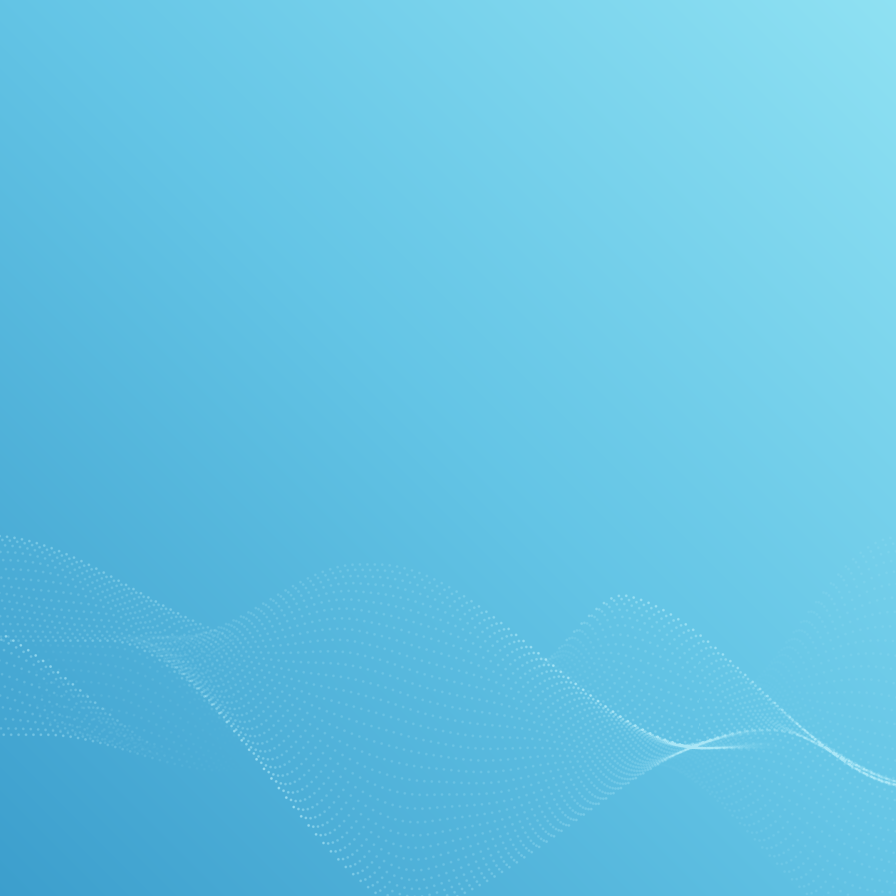
Give the GLSL for this background, as a WebGL 1 fragment shader.

```glsl
precision highp float;
uniform vec2 u_resolution;

// Smooth step from a to b, as (value, slope)
vec2 ramp(float a, float b, float x) {
  float t = clamp((x - a) / (b - a), 0.0, 1.0);
  return vec2(t * t * (3.0 - 2.0 * t), 6.0 * t * (1.0 - t) / (b - a));
}

// Sum of round, staggered dots on rows spread between two edges of a folded sheet.
// Edges are (height, slope); glow is the extra strength at the top and bottom edge.
float dotSheet(vec2 p, vec2 top, vec2 bottom, float rows, vec2 glow) {
  float soft = 0.8 / min(u_resolution.x, u_resolution.y);
  float spacing = 0.0083;
  float sum = 0.0;
  for (int i = 0; i < 32; i++) {
    float t = float(i) / (rows - 1.0);
    if (t > 1.001) break;
    float s = mix(t, t * t * (3.0 - 2.0 * t), 0.55);
    float phase = p.x * 38.0 + s * 7.0;
    vec2 ripple = 0.012 * s * (1.0 - s) * vec2(sin(phase), 38.0 * cos(phase));
    vec2 row = mix(bottom, top, s) + ripple;
    float dx = (fract(p.x / spacing + 0.37 * float(i)) - 0.5) * spacing;
    float d = length(vec2(dx, p.y - row.x + dx * row.y));
    float dotShape = 1.0 - smoothstep(max(0.0, 0.0014 - soft), 0.0014 + soft, d);
    float edge = glow.x * pow(abs(t), 9.0) + glow.y * pow(abs(1.0 - t), 9.0);
    sum += dotShape * (0.2 + edge);
  }
  return sum;
}

// Fades in over the first pair and out over the second
float window(float x, vec2 rise, vec2 fall) {
  return smoothstep(rise.x, rise.y, x) * (1.0 - smoothstep(fall.x, fall.y, x));
}

void main() {
  vec2 p = gl_FragCoord.xy / u_resolution;
  float x = p.x;

  // Diagonal background gradient
  float diagonal = 0.5 * (p.x + p.y);
  vec3 deepBlue = vec3(0.235, 0.62, 0.802);
  vec3 skyBlue = vec3(0.392, 0.772, 0.9);
  vec3 paleCyan = vec3(0.56, 0.882, 0.952);
  vec3 color = mix(deepBlue, skyBlue, min(diagonal / 0.52, 1.0));
  color = mix(color, paleCyan, max((diagonal - 0.52) / 0.48, 0.0));

  // Edges of the sheets
  vec2 leftCrest = vec2(0.402, 0.0) - 0.12 * ramp(-0.01, 0.31, x);
  vec2 leftFold = vec2(0.31, 0.0) - 0.17 * ramp(-0.06, 0.25, x);
  vec2 leftFloor = vec2(0.18, 0.0) - 0.04 * ramp(0.05, 0.25, x);
  vec2 valley = vec2(0.285, 0.0) - 0.31 * ramp(0.12, 0.48, x);
  vec2 middleFloor = valley + vec2(0.005, 0.0) + 0.205 * ramp(0.43, 0.85, x)
    - 0.06 * ramp(0.86, 1.02, x);
  vec2 middleCrest = vec2(0.29, 0.0) + 0.08 * ramp(0.2, 0.4, x)
    - 0.205 * ramp(0.42, 0.79, x);
  vec2 rightCrest = vec2(0.24, 0.0) + 0.097 * ramp(0.57, 0.7, x)
    - 0.215 * ramp(0.68, 1.02, x);
  vec2 rightFloor = x < 0.78 ? middleCrest : middleFloor;
  vec2 cornerCrest = vec2(0.2, 0.0) + 0.2 * ramp(0.78, 1.0, x);
  vec2 cornerFloor = vec2(0.15, 0.0) - 0.19 * ramp(0.72, 0.98, x);

  // Left sheets
  float dots = dotSheet(p, leftCrest, valley, 16.0, vec2(0.2, 0.0))
    * window(x, vec2(-0.1, 0.0), vec2(0.18, 0.3));
  dots += dotSheet(p, leftFold, leftFloor, 11.0, vec2(0.4, 0.15))
    * window(x, vec2(-0.1, 0.0), vec2(0.04, 0.2));
  dots += 0.5 * dotSheet(p, valley, leftFloor, 12.0, vec2(0.1, 0.0))
    * window(x, vec2(0.0, 0.1), vec2(0.16, 0.28));

  // Broad middle sheet
  float crestGlow = 0.45 * smoothstep(0.48, 0.62, x);
  float valleyGlow = 0.4 * window(x, vec2(0.1, 0.24), vec2(0.3, 0.45)) + 0.1;
  dots += dotSheet(p, middleCrest, middleFloor, 31.0, vec2(crestGlow, valleyGlow))
    * window(x, vec2(0.12, 0.3), vec2(0.76, 0.88));

  // Right sheets
  dots += dotSheet(p, rightCrest, rightFloor, 18.0, vec2(0.4, 0.12))
    * window(x, vec2(0.57, 0.72), vec2(0.95, 1.1));
  dots += 0.6 * dotSheet(p, cornerCrest, rightCrest, 22.0, vec2(0.0, 0.1))
    * window(x, vec2(0.82, 0.94), vec2(1.1, 1.2));
  dots += 0.7 * dotSheet(p, middleFloor, cornerFloor, 18.0, vec2(0.2, 0.0))
    * window(x, vec2(0.7, 0.88), vec2(1.1, 1.2));

  vec3 dotColor = vec3(0.74, 0.94, 0.985);
  gl_FragColor = vec4(mix(color, dotColor, min(dots, 0.8)), 1.0);
}
```
